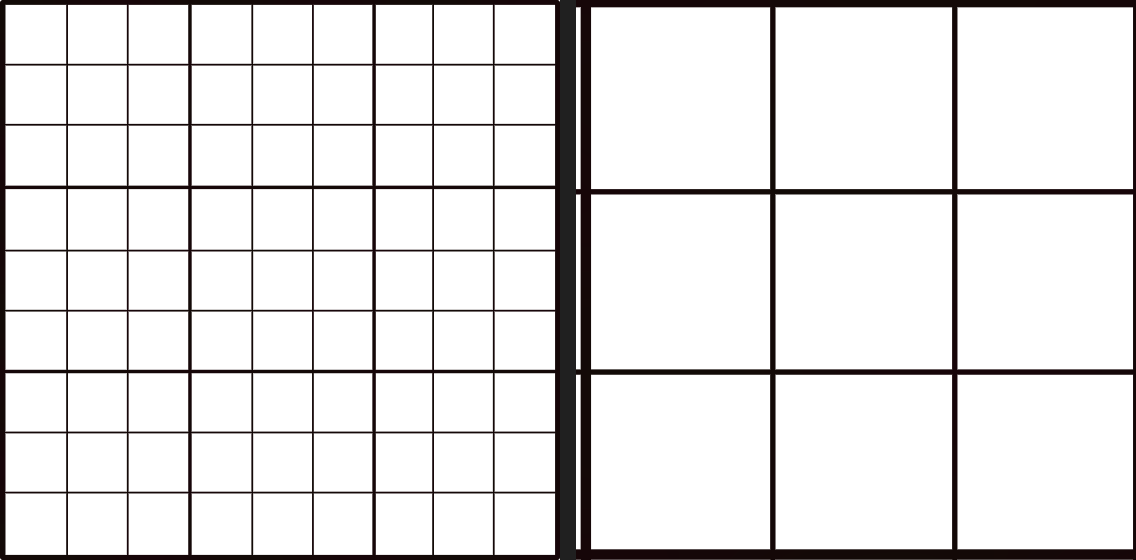
Left, the full canvas; right, a detail of the centre.
Reproduce this pattern procedurally as a three.js fragment shader.

```glsl
varying vec2 vUv;

// Antialiased fill of a signed distance
float fill(float dist) {
  return clamp(0.5 - dist / fwidth(vUv.x), 0.0, 1.0);
}

// Vertical and horizontal line through a point
float cross2(vec2 center, float halfWidth) {
  vec2 dist = abs(vUv - center) - halfWidth;
  return max(fill(dist.x), fill(dist.y));
}

float boxDistance(vec2 p, vec2 halfSize) {
  vec2 q = abs(p) - halfSize;
  return length(max(q, 0.0)) + min(max(q.x, q.y), 0.0);
}

void main() {
  float ink = 0.0;

  // Thin cell lines: two per block, with slightly uneven block spacing
  for (int i = 0; i < 3; i++) {
    float block = float(i);
    vec2 first = vec2(0.1198, 0.1204) + block * vec2(0.3268, 0.3284)
               + block * (2.0 - block) * vec2(0.0039, -0.0036);
    ink = max(ink, cross2(first, 0.0016));
    ink = max(ink, cross2(first + vec2(0.1083, 0.1073), 0.0016));
  }

  // Medium lines between the three by three blocks
  for (int i = 0; i < 2; i++) {
    ink = max(ink, cross2(vec2(0.3392, 0.3366) + float(i) * 0.3288, 0.0031));
  }

  // Heavy frame, with barely rounded outer corners
  vec2 fromCenter = vUv - 0.5;
  float inside = fill(boxDistance(fromCenter - vec2(0.0005, 0.0002), vec2(0.4907, 0.4911)));
  float sheet = fill(boxDistance(fromCenter, vec2(0.495)) - 0.005);
  ink = max(ink, 1.0 - inside) * sheet;

  // Warm black ink with a faint drift of hue
  float drift = sin(vUv.x * 17.0 + 2.0 * sin(vUv.y * 11.0)) * sin(vUv.y * 23.0 + 1.0);
  vec3 inkColor = vec3(0.08, 0.03, 0.03) + drift * vec3(-0.01, 0.012, -0.004);

  gl_FragColor = vec4(mix(vec3(1.0), inkColor, ink), 1.0);
}
```
